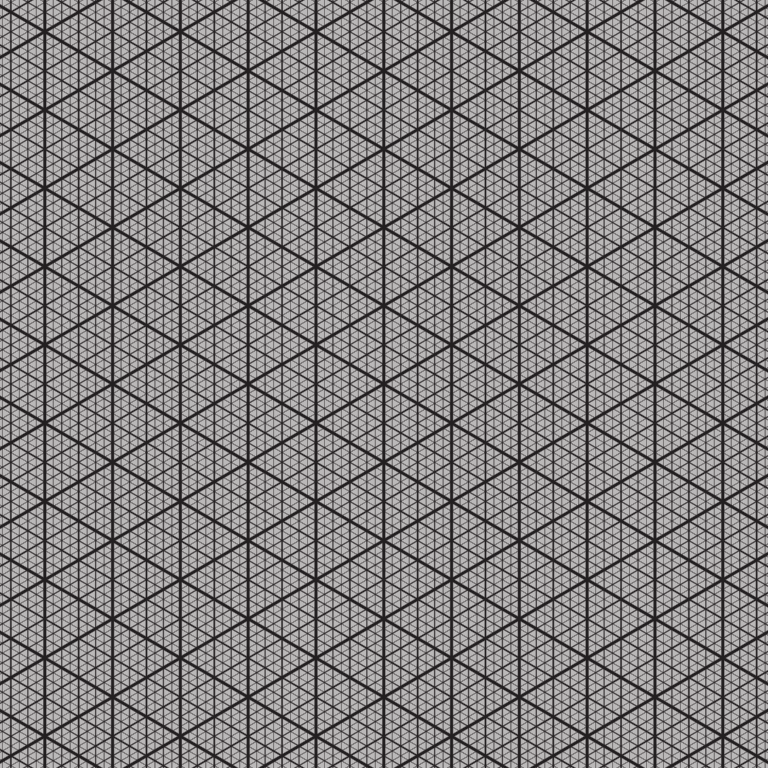
Give the GLSL for this pattern, as a Shadertoy shader.

```glsl
// Isometric graph paper: three families of parallel lines, 60 degrees apart,
// form equilateral triangles. Each family is halved three times, and every
// finer level is ruled with a thinner line.

#define LINE_SPACING 0.08828                          // between heavy lines
#define LEVEL_WIDTHS vec4(0.0039, 0.0021, 0.00135, 0.00075) // heavy to fine
#define GRID_CENTER  vec2(0.4997, 0.5)                // where heavy lines cross
#define MIN_SOFTNESS 0.0018                           // narrowest edge blur
#define PAPER_COLOR  vec3(0.735, 0.726, 0.727)
#define INK_COLOR    vec3(0.135, 0.120, 0.125)

const float SIXTY_DEGREES = 1.04719755;

// Share of a filter window covered by the nearest of evenly spaced lines.
float lineCoverage(float position, float spacing, float width, float window) {
    float dist = abs(fract(position / spacing + 0.5) - 0.5) * spacing;
    float overlap = 0.5 * (width + window) - dist;
    return clamp(overlap, 0.0, min(width, window)) / window;
}

// All nested levels of one family; the strongest line wins.
float rulingCoverage(float position, float window) {
    float coverage = 0.0;
    float spacing = LINE_SPACING;
    vec4 widths = LEVEL_WIDTHS;
    for (int level = 0; level < 4; level++) {
        coverage = max(coverage, lineCoverage(position, spacing, widths[level], window));
        spacing *= 0.5;
    }
    return coverage;
}

void mainImage(out vec4 fragColor, in vec2 fragCoord) {
    vec2 point = fragCoord / iResolution.y - GRID_CENTER;
    float window = max(1.1 / iResolution.y, MIN_SOFTNESS);

    // Lay the three families over each other.
    float bare = 1.0;
    for (int family = 0; family < 3; family++) {
        float angle = float(family) * SIXTY_DEGREES;
        vec2 normal = vec2(cos(angle), sin(angle));
        bare *= 1.0 - rulingCoverage(dot(point, normal), window);
    }

    fragColor = vec4(mix(INK_COLOR, PAPER_COLOR, bare), 1.0);
}
```
